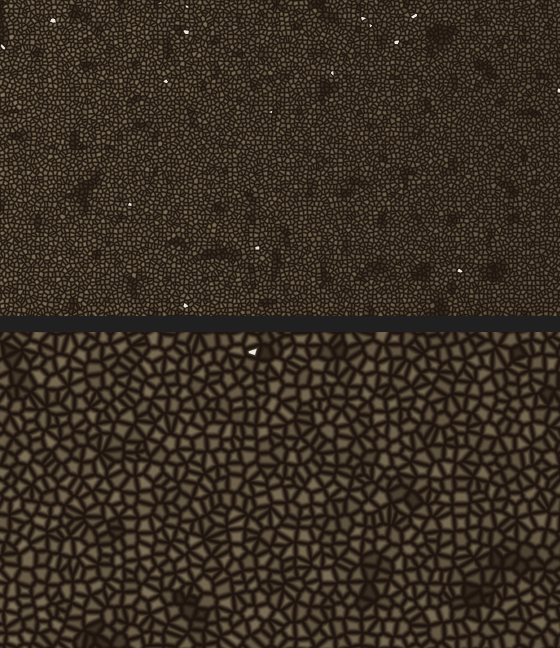
Top, the full canvas; bottom, a detail of the centre.
Reproduce this texture procedurally as a Shadertoy shader.

```glsl
#define CELLS_HIGH 72.0      // grains along the canvas height
#define JITTER 0.92          // irregularity of the grain layout
#define DOME_WIDTH 0.42      // distance from gap to full brightness
#define GRAIN_TONE 0.86      // mean brightness of the grains
#define TONE_SPREAD 0.3      // brightness variety between grains
#define SPECK_SHARE 0.0022   // share of grains that hold a white fleck
#define LIGHT_LEFT 1.15
#define LIGHT_RIGHT 0.85
#define SAMPLES 2            // antialiasing samples per axis

const vec3 GAP_COLOR = vec3(0.115, 0.075, 0.050);
const vec3 GRAIN_COLOR = vec3(0.475, 0.425, 0.330);
const vec3 SPECK_COLOR = vec3(0.93, 0.92, 0.88);

vec2 hash22(vec2 p) {
    vec3 q = fract(p.xyx * vec3(0.1031, 0.1030, 0.0973));
    q += dot(q, q.yzx + 33.33);
    return fract((q.xx + q.yz) * q.zy);
}

float valueNoise(vec2 p) {
    vec2 i = floor(p), f = fract(p);
    f = f * f * (3.0 - 2.0 * f);
    float low = mix(hash22(i).x, hash22(i + vec2(1, 0)).x, f.x);
    float high = mix(hash22(i + vec2(0, 1)).x, hash22(i + vec2(1, 1)).x, f.x);
    return mix(low, high, f.y);
}

vec2 grainCenter(vec2 cell) {
    return cell + 0.5 + JITTER * (hash22(cell) - 0.5);
}

// Returns the id of the nearest grain in xy and the distance to its edge in z
vec3 grainAt(vec2 p) {
    vec2 base = floor(p), nearestCell = base, toNearest = vec2(0);
    float nearest = 1e3;
    for (int y = -1; y <= 1; y++)
    for (int x = -1; x <= 1; x++) {
        vec2 cell = base + vec2(x, y);
        vec2 r = grainCenter(cell) - p;
        float d = dot(r, r);
        if (d < nearest) {
            nearest = d;
            nearestCell = cell;
            toNearest = r;
        }
    }
    float edge = 1e3;
    for (int y = -2; y <= 2; y++)
    for (int x = -2; x <= 2; x++) {
        if (x == 0 && y == 0) continue;
        vec2 r = grainCenter(nearestCell + vec2(x, y)) - p;
        edge = min(edge, dot(0.5 * (toNearest + r), normalize(r - toNearest)));
    }
    return vec3(nearestCell, edge);
}

vec3 grainColor(vec2 p, float light) {
    vec3 grain = grainAt(p);
    vec2 rnd = hash22(grain.xy + 211.0);

    // Domed grains, with a few clusters left in shade
    float tone = GRAIN_TONE + TONE_SPREAD * (rnd.x - 0.5);
    float cluster = valueNoise(grain.xy * 0.37 + 57.0);
    tone *= mix(0.35, 1.0, smoothstep(0.08, 0.26, cluster));
    float dome = smoothstep(0.0, DOME_WIDTH, grain.z);
    vec3 color = mix(GAP_COLOR, GRAIN_COLOR, dome * tone * light);

    // Rare white flecks of varied size
    float inset = mix(0.05, 0.28, rnd.x);
    float fleck = step(rnd.y, SPECK_SHARE) * smoothstep(inset - 0.04, inset + 0.04, grain.z);
    return mix(color, SPECK_COLOR, fleck);
}

void mainImage(out vec4 fragColor, in vec2 fragCoord) {
    float light = mix(LIGHT_LEFT, LIGHT_RIGHT, fragCoord.x / iResolution.x);
    vec3 sum = vec3(0);
    for (int j = 0; j < SAMPLES; j++)
    for (int i = 0; i < SAMPLES; i++) {
        vec2 offset = (vec2(i, j) + 0.5) / float(SAMPLES) - 0.5;
        vec2 p = (fragCoord + offset) / iResolution.y * CELLS_HIGH;
        sum += grainColor(p, light);
    }
    fragColor = vec4(sum / float(SAMPLES * SAMPLES), 1.0);
}
```
